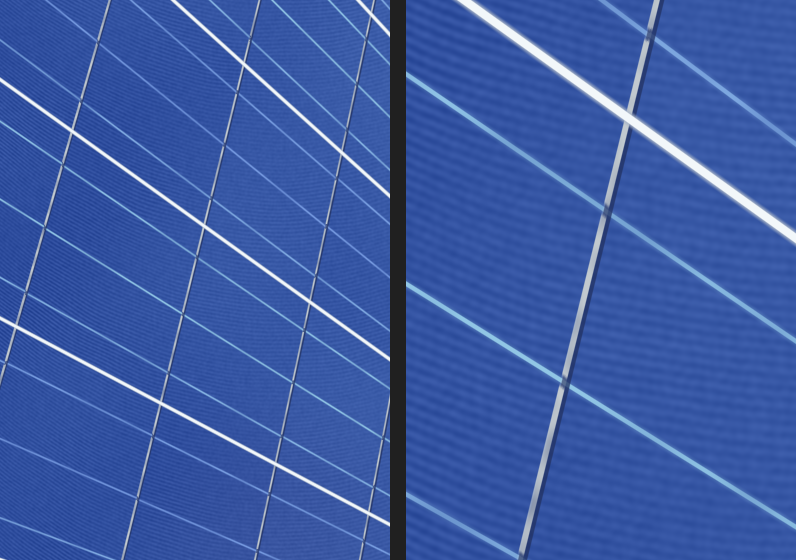
Left, the full canvas; right, a detail of the centre.
This texture is drawn by a Shadertoy shader. Its source:

```glsl
const vec3 CELL_DARK = vec3(0.165, 0.285, 0.605);
const vec3 CELL_LIGHT = vec3(0.235, 0.365, 0.665);
const vec3 CELL_VIOLET = vec3(0.26, 0.34, 0.62);
const vec3 GAP_SHADOW = vec3(0.13, 0.19, 0.38);
const vec3 GAP_LIGHT = vec3(0.76, 0.79, 0.81);
const vec3 WIRE_BLUE = vec3(0.46, 0.60, 0.88);
const vec3 WIRE_CYAN = vec3(0.57, 0.78, 0.90);
const vec3 SEAM_EDGE = vec3(0.65, 0.70, 0.78);
const vec3 SEAM_CORE = vec3(0.95, 0.97, 0.98);

float hash(vec2 p) {
    p = fract(p * vec2(0.1031, 0.1130));
    p += dot(p, p.yx + 33.33);
    return fract((p.x + p.y) * p.x * 57.31);
}

vec2 gradientAt(vec2 p) {
    float angle = 6.2832 * hash(p);
    return vec2(cos(angle), sin(angle));
}

float gradientNoise(vec2 p) {
    vec2 i = floor(p), f = fract(p), e = vec2(1.0, 0.0);
    vec2 w = f * f * f * (f * (f * 6.0 - 15.0) + 10.0);
    float low = mix(dot(gradientAt(i), f), dot(gradientAt(i + e), f - e), w.x);
    float high = mix(dot(gradientAt(i + e.yx), f - e.yx), dot(gradientAt(i + 1.0), f - 1.0), w.x);
    return mix(low, high, w.y);
}

// Map the canvas onto the tilted panel; integers are cell borders
vec2 panelCoord(vec2 p) {
    mat3 panelToCanvas = mat3(0.2810, -0.0953, 0.1241,
                              -0.1017, -0.3698, -0.0505,
                              0.1289, 0.7656, 1.0);
    vec3 q = inverse(panelToCanvas) * vec3(p, 1.0);
    return q.xy / q.z;
}

// Signed offset to the nearest integer
float toNearest(float x) {
    return fract(x + 0.5) - 0.5;
}

float stroke(float dist, float halfWidth, float soft) {
    return 1.0 - smoothstep(halfWidth - soft, halfWidth + soft, abs(dist));
}

// Cell colour with broad shading, fine curved fingers and grain
vec3 cellColor(vec2 p, vec2 cell) {
    float broad = gradientNoise(p * 3.0 + 7.0);
    float light = 0.12 + 1.0 * p.x + 0.15 * p.y + 0.45 * broad;
    light += 0.22 * (hash(cell + 40.0) - 0.5);
    vec3 color = mix(CELL_DARK, CELL_LIGHT, clamp(light, 0.0, 1.0));
    float violet = smoothstep(0.35, 0.0, length(p - vec2(0.5, 0.03)));
    color = mix(color, CELL_VIOLET, 0.35 * violet);

    float bend = p.y - 0.8 * (p.x - 0.5) * (p.x - 0.5);
    float phase = 140.0 * bend + 0.8 * gradientNoise(p * 9.0);
    float strength = mix(0.028, 0.014, smoothstep(0.1, 0.5, p.x));
    strength *= 1.0 + 0.9 * gradientNoise(p * 6.0 + 20.0);
    color += strength * sin(6.2832 * phase);
    return color + 0.025 * gradientNoise(p * 190.0) + 0.015 * gradientNoise(p * 60.0);
}

void mainImage(out vec4 fragColor, in vec2 fragCoord) {
    vec2 p = fragCoord / iResolution.y;
    float pixel = 1.0 / iResolution.y;
    vec2 g = panelCoord(p);
    vec2 cell = floor(g);

    // Panel units per unit of canvas height
    vec2 slope = vec2(length(vec2(dFdx(g.x), dFdy(g.x))),
                      length(vec2(dFdx(g.y), dFdy(g.y)))) / pixel;
    float soft = 0.8 * pixel;
    vec3 color = cellColor(p, cell);

    // Three thin wires per cell, slightly shifted from cell to cell
    float shift = 0.014 * (hash(cell + 11.0) - 0.5);
    float across = abs(fract(g.y) - 0.505 + shift);
    float wireDist = min(across, abs(across - 0.327)) / slope.y;
    float tint = 0.5 + 0.5 * cos(3.1416 * (g.y - 0.4));
    float wear = 0.85 + 0.5 * gradientNoise(g * vec2(5.0, 9.0));
    vec3 wireColor = mix(WIRE_BLUE, WIRE_CYAN, tint);
    color = mix(color, wireColor, 0.25 * stroke(wireDist, 0.0022, 0.0016));
    color = mix(color, wireColor, clamp(wear, 0.6, 1.0) * stroke(wireDist, 0.0013, soft));

    // Pale gaps between columns, shaded on one side, notched at wires
    float gapDist = toNearest(g.x) / slope.x;
    float gapWidth = mix(0.0021, 0.0015, smoothstep(0.0, 0.65, p.x));
    float notch = stroke(wireDist, 0.0032, 0.0015);
    float gapWear = 0.88 + 0.5 * gradientNoise(p * 45.0);
    color = mix(color, GAP_SHADOW, 0.75 * stroke(gapDist - 0.0013, 0.0026, soft));
    color = mix(color, GAP_LIGHT, clamp(gapWear, 0.5, 1.0) * (1.0 - 0.8 * notch)
                * stroke(gapDist + 0.0004, gapWidth, soft));

    // Bright seams between rows
    float seamDist = toNearest(g.y) / slope.y;
    color = mix(color, SEAM_EDGE, 0.85 * stroke(seamDist, 0.0036, 0.0014));
    color = mix(color, SEAM_CORE, stroke(seamDist, 0.0024, soft));

    fragColor = vec4(clamp(color, 0.0, 1.0), 1.0);
}
```
